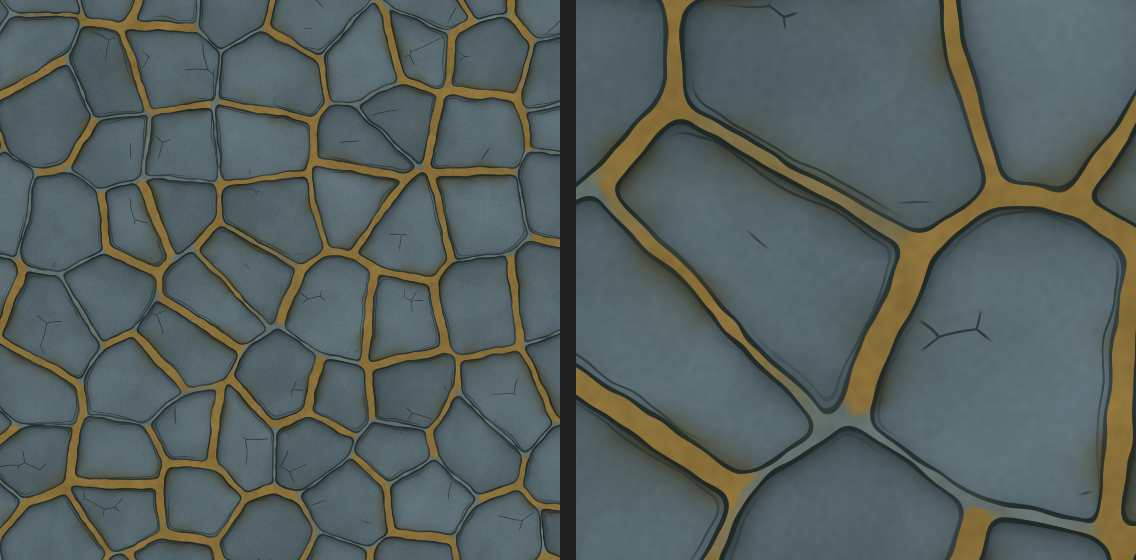
Left: the whole. Right: its middle third, enlarged.
This texture is drawn by a Shadertoy shader. Its source:

```glsl
// Hand-painted flagstones: slate-blue Voronoi slabs parted by ochre and grey seams.
// Each seam takes its own width and colour; sketchy ink outlines, soft shadows,
// stains and angular cracks are layered over watercolour gradient noise.

#define CELLS 7.4        // stones across the canvas
#define JITTER 0.87      // irregularity of the stones
#define THIN_SEAM 0.013  // half widths, in stone units
#define WIDE_SEAM 0.058
#define INK_WIDTH 0.009
#define SLATE_DARK vec3(0.265, 0.325, 0.340)
#define SLATE_LIGHT vec3(0.390, 0.462, 0.490)
#define OCHRE vec3(0.535, 0.435, 0.225)
#define GREY_SEAM vec3(0.385, 0.440, 0.430)
#define STAIN vec3(0.330, 0.305, 0.175)
#define INK vec3(0.110, 0.150, 0.140)

struct Seam {
    float gap;    // distance from the seam border, positive inside a stone
    float edge;   // distance from the seam centre line
    float gold;   // ochre share of the nearby seams
    vec2 facing;  // direction towards the nearby seams
    vec2 id;      // cell of the stone
};

vec2 hash2(vec2 p) {
    vec3 q = fract(p.xyx * vec3(0.1031, 0.1030, 0.0973));
    q += dot(q, q.yzx + 33.33);
    return fract((q.xx + q.yz) * q.zy);
}

float corner(vec2 cell, vec2 offset) {
    return dot(hash2(cell) * 2.0 - 1.0, offset);
}

float noise(vec2 p) {
    vec2 i = floor(p), f = fract(p), e = vec2(1, 0);
    vec2 u = f * f * f * (f * (f * 6.0 - 15.0) + 10.0);
    return 1.4 * mix(
        mix(corner(i, f), corner(i + e, f - e), u.x),
        mix(corner(i + e.yx, f - e.yx), corner(i + 1.0, f - 1.0), u.x), u.y);
}

float fbm(vec2 p) {
    float sum = 0.0, amp = 0.55;
    for (int i = 0; i < 4; i++) {
        sum += amp * noise(p);
        p = mat2(1.6, 1.2, -1.2, 1.6) * p + 5.7;
        amp *= 0.5;
    }
    return sum;
}

float smoothMin(float a, float b, float k) {
    float h = max(k - abs(a - b), 0.0) / k;
    return min(a, b) - h * h * k * 0.25;
}

vec2 site(vec2 cell) {
    return cell + 0.5 + JITTER * (hash2(cell) - 0.5);
}

Seam seams(vec2 p) {
    Seam s = Seam(8.0, 8.0, 0.0, vec2(0), vec2(0));
    vec2 base = floor(p), home = vec2(0);
    float nearest = 64.0, total = 0.0;
    for (int k = 0; k < 9; k++) {
        vec2 cell = base + vec2(k % 3, k / 3) - 1.0;
        vec2 r = site(cell) - p;
        if (dot(r, r) < nearest) {
            nearest = dot(r, r);
            s.id = cell;
            home = r;
        }
    }
    for (int k = 0; k < 25; k++) {
        if (k == 12) continue;
        vec2 cell = s.id + vec2(k % 5, k / 5) - 2.0;
        vec2 r = site(cell) - p;
        vec2 n = normalize(r - home);
        float d = dot(0.5 * (home + r), n);
        // the pair of stones decides how this seam looks
        vec2 look = hash2(s.id + cell + 71.0);
        float gold = smoothstep(0.25, 0.5, look.x);
        float width = mix(THIN_SEAM, WIDE_SEAM, gold * (0.45 + 0.55 * look.y));
        float weight = exp(-26.0 * d);
        s.gap = smoothMin(s.gap, d - width, 0.07);
        s.edge = min(s.edge, d);
        s.gold += weight * gold;
        s.facing += weight * n;
        total += weight;
    }
    s.gold /= total;
    s.facing /= total;
    return s;
}

float stroke(float d, float halfWidth, float px) {
    return 1.0 - smoothstep(halfWidth - 0.6 * px, halfWidth + 0.6 * px, abs(d));
}

void mainImage(out vec4 fragColor, in vec2 fragCoord) {
    vec2 p = fragCoord / iResolution.y * CELLS + 13.0;
    float px = CELLS / iResolution.y;
    vec2 wobble = vec2(noise(p * 2.6), noise(p * 2.6 + 40.0));
    Seam s = seams(p + 0.035 * wobble);
    float rough = noise(p * 7.0);
    float gap = s.gap + 0.010 * rough + 0.012 * noise(p * 2.0 + 8.0);
    float depth = max(gap, 0.0);
    float gold = smoothstep(0.25, 0.6, s.gold + 0.35 * noise(p * 0.9 + 3.0));

    // stone: own tone, watercolour blotches and fine grain
    float blotch = smoothstep(0.0, 0.06, noise(p * 1.9 + 0.3 * wobble));
    float tone = 0.57 + 0.42 * (hash2(s.id + 19.0).x - 0.5) + 0.6 * fbm(p * 0.9) + 0.08 * blotch;
    vec3 stone = mix(SLATE_DARK, SLATE_LIGHT, clamp(tone, -0.1, 1.15));
    stone += 0.016 * noise(p * 24.0);

    // rim: ochre stain, then a shadow that leans to one side
    float stain = gold * exp(-depth / 0.07) * smoothstep(-0.15, 0.35, noise(p * 2.3 + 21.0));
    stone = mix(stone, STAIN, 0.85 * stain);
    float lean = smoothstep(-0.5, 0.8, dot(s.facing, vec2(-0.5, 0.85)));
    stone *= 1.0 - (0.15 + 0.38 * lean) * exp(-depth / 0.05);

    // cracks: broken angular lines well inside the stones
    Seam c = seams(p * 1.9 + 0.12 * wobble + 31.0);
    float cracked = smoothstep(0.27, 0.33, noise(p * 1.5 + 9.0)) * smoothstep(0.04, 0.09, gap);
    stone = mix(stone, INK, 0.7 * cracked * stroke(c.edge / 1.9, 0.6 * INK_WIDTH, px));

    // seam filling
    vec3 filling = mix(GREY_SEAM, OCHRE, gold);
    filling *= 1.0 + 0.16 * fbm(p * 3.0) + 0.06 * noise(p * 18.0);
    vec3 color = mix(filling, stone, smoothstep(-0.7 * px, 0.7 * px, gap));

    // ink: a main outline and a looser second stroke
    float pressure = 0.6 + 0.4 * smoothstep(-0.4, 0.3, noise(p * 1.7 + 60.0));
    float outline = pressure * stroke(gap - 0.008, INK_WIDTH * (1.0 + 0.5 * rough), px);
    float drift = 0.035 + 0.035 * noise(p * 3.0 + 50.0);
    float loose = smoothstep(-0.05, 0.2, noise(p * 1.3 + 80.0));
    float second = 0.6 * loose * stroke(gap - drift, 0.6 * INK_WIDTH, px);
    color = mix(color, INK, max(0.88 * outline, second));

    fragColor = vec4(color, 1.0);
}
```
